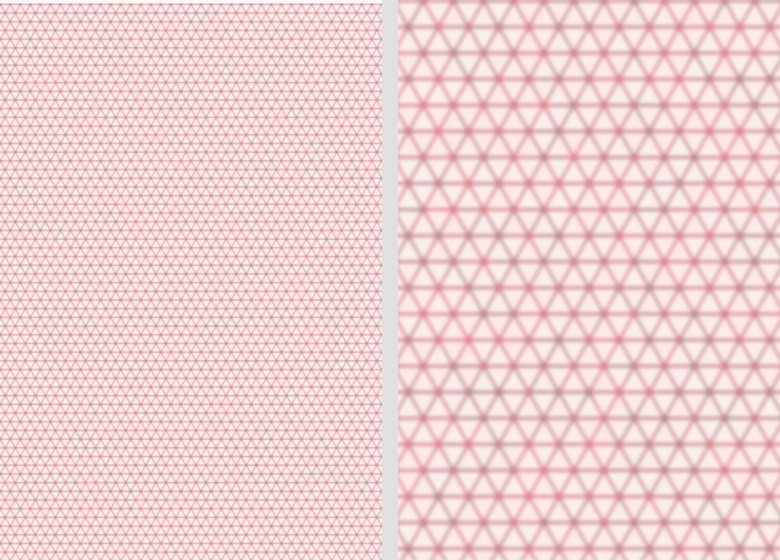
Left: the whole. Right: its middle third, enlarged.
Write a Shadertoy shader that draws this pattern.

```glsl
const float ROWS = 64.4;          // line rows down the canvas
const float TOP_MARGIN = 0.5;     // blank strip above the first line, in rows
const float LINE_SIGMA = 0.075;   // softness of a line, in rows
const float LINE_INK = 0.56;      // ink density of one line
const float NODE_SIGMA = 0.13;    // softness of a crossing, in rows
const float NODE_INK = 0.45;      // extra ink density at a crossing
const float PATCH_SCALE = 1.1;    // tint patches per row
const float TINT_SPREAD = 0.75;   // strength of the patchy ink tint
const float DRIFT = 0.10;         // strength of the row to row tint
const vec3 CREAM = vec3(0.980, 0.942, 0.930);
const vec3 BLUSH = vec3(0.995, 0.910, 0.910);
const vec3 MARGIN = vec3(0.992, 0.972, 0.972);
const vec3 GREY_INK = vec3(0.700, 0.530, 0.550);
const vec3 RED_INK = vec3(0.910, 0.500, 0.550);

vec2 hash22(vec2 p) {
    vec3 q = fract(p.xyx * vec3(0.1031, 0.1030, 0.0973));
    q += dot(q, q.yzx + 33.33);
    return fract((q.xx + q.yz) * q.zy);
}

// Smoothly blended cellular noise: each cell carries a random value
float cellular(vec2 p) {
    vec2 cell = floor(p);
    float total = 0.0, weight = 0.0;
    for (int j = -1; j <= 1; j++)
    for (int i = -1; i <= 1; i++) {
        vec2 id = cell + vec2(i, j);
        vec2 offset = id + hash22(id) - p;
        float w = exp(-7.0 * dot(offset, offset));
        total += w * hash22(id + 71.0).x;
        weight += w;
    }
    return total / weight;
}

// Slow drift between greyer and redder rows
float rowDrift(float y) {
    return 0.5 * sin(y * 1.27) + 0.3 * sin(y * 2.83 + 1.4) + 0.2 * sin(y * 0.41 + 0.6);
}

void mainImage(out vec4 fragColor, in vec2 fragCoord) {
    // Row units, with a lattice node at the centre of the top line
    float pixel = ROWS / iResolution.y;
    vec2 p = (fragCoord - vec2(0.5, 1.0) * iResolution.xy) * pixel;
    p.y += TOP_MARGIN;

    // Three families of parallel lines, one unit apart
    vec2 slant = vec2(0.5 * sqrt(3.0), 0.5);
    vec3 family = vec3(p.y, dot(p, slant), dot(p, slant * vec2(-1.0, 1.0)));
    vec3 lineDist = abs(fract(family + 0.5) - 0.5);

    // Fine lines whose ink builds up where they cross
    float sigma = max(LINE_SIGMA, 0.5 * pixel);
    vec3 lines = exp(-0.5 * lineDist * lineDist / (sigma * sigma));
    float density = LINE_INK * LINE_SIGMA / sigma * dot(lines, vec3(1.15, 0.92, 0.92));

    // Squared distances to the three families sum to 1.5 r^2 near a node
    float nodeDist2 = dot(lineDist, lineDist) / 1.5;
    float nodeSigma = max(NODE_SIGMA, 0.5 * pixel);
    density += NODE_INK * exp(-0.5 * nodeDist2 / (nodeSigma * nodeSigma));
    float below = 1.0 - smoothstep(-0.5 * pixel, 0.5 * pixel, p.y - 0.12);
    float coverage = (1.0 - exp(-density)) * below;

    // Uneven paper and ink tints
    vec3 triangle = floor(family);
    float cellTint = hash22(triangle.xy + 19.0 * triangle.z).x;
    float patchTint = cellular(p * PATCH_SCALE + 200.0);
    float warmth = 0.45 + TINT_SPREAD * (patchTint - 0.5) + DRIFT * rowDrift(p.y);
    vec3 paper = mix(CREAM, BLUSH, clamp(0.35 * patchTint + 0.7 * cellTint, 0.0, 1.0));
    vec3 ink = mix(GREY_INK, RED_INK, clamp(warmth, 0.0, 1.0));

    vec3 color = mix(mix(MARGIN, paper, below), ink, coverage);
    fragColor = vec4(color, 1.0);
}
```
